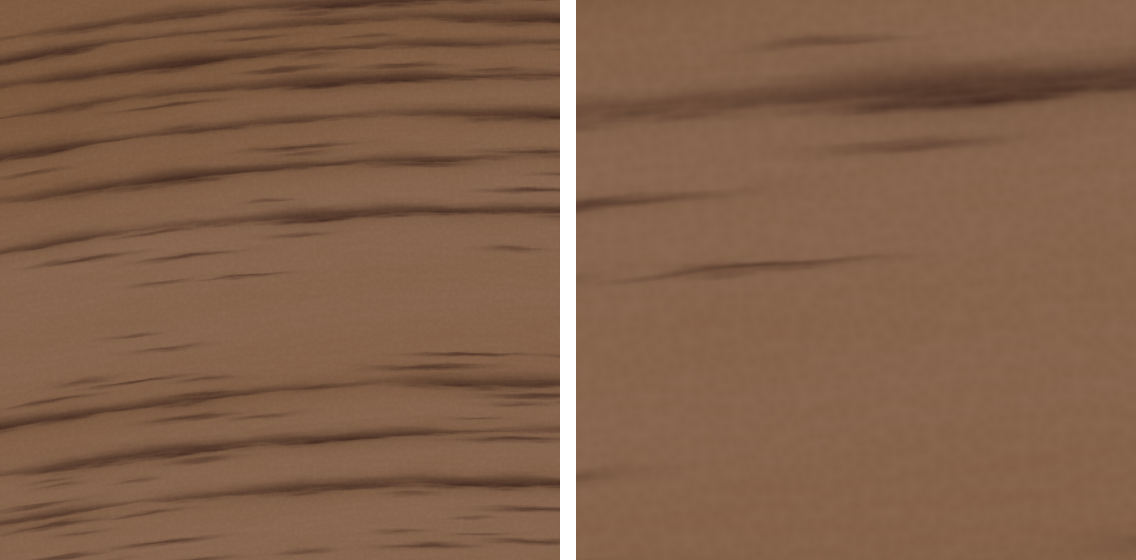
Left, the full canvas; right, a detail of the centre.
Reproduce this texture procedurally as a WebGL 1 fragment shader.

```glsl
precision highp float;
// Brown wood with dark, slightly rising grain veins.
// Long veins follow one bent depth field; cellular noise stretched along it
// frays their edges, and jittered cells scatter short pores between them.
uniform vec2 u_resolution;

vec2 hash2(vec2 p) {
  return fract(sin(vec2(dot(p, vec2(127.1, 311.7)), dot(p, vec2(269.5, 183.3)))) * 4375.85);
}

// Distance to the nearest jittered cell point.
float cellular(vec2 p) {
  vec2 cell = floor(p);
  float nearest = 2.0;
  for (int j = -1; j <= 1; j++) {
    for (int i = -1; i <= 1; i++) {
      vec2 id = cell + vec2(float(i), float(j));
      nearest = min(nearest, length(id + hash2(id) - p));
    }
  }
  return nearest;
}

// Layered sines, roughly -1 to 1.
float waves(float x, float seed) {
  return 0.5 * sin(x * 6.0 + seed * 2.4) + 0.3 * sin(x * 14.3 + seed * 5.1)
       + 0.2 * sin(x * 31.0 + seed * 3.7);
}

// One long vein: sharp below, feathered above; x = core, y = soft halo.
vec2 vein(float x, float depth, float center, float seed, float fray) {
  float offset = depth - center + 0.006 * waves(x * 0.8, seed) + 0.009 * fray;
  float width = 0.0075 + 0.0045 * waves(x, seed + 4.0);
  float side = offset < 0.0 ? 1.3 : 0.75;
  float d = offset / (width * side);
  float strength = 0.72 + 0.4 * waves(x * 0.9, seed + 9.0);
  float halo = offset / 0.02;
  return strength * vec2(exp(-d * d), exp(-halo * halo));
}

// Short pores, crowded near the lower edge and rare in the calm middle.
float pores(float x, float depth, float fray) {
  vec2 p = vec2(x * 5.0, depth * 44.0 + fray * 0.35);
  vec2 cell = floor(p);
  float dark = 0.0;
  for (int j = -1; j <= 1; j++) {
    for (int i = -1; i <= 1; i++) {
      vec2 id = cell + vec2(float(i), float(j));
      vec2 rnd = hash2(id + 31.0);
      vec2 kind = hash2(id + 77.0);
      float t = id.y / 44.0;
      float fromCalm = (t - 0.49) / 0.07;
      float calm = exp(-fromCalm * fromCalm);
      float density = 0.22 + 0.4 * smoothstep(0.84, 0.93, t) - 0.16 * calm;
      vec2 d = (p - id - 0.15 - 0.7 * rnd) / vec2(0.18 + 0.25 * kind.y, 0.12 + 0.1 * rnd.x);
      dark = max(dark, step(kind.x, density) * (0.35 + 0.4 * kind.y) * exp(-dot(d, d)));
    }
  }
  return dark;
}

void main() {
  vec2 uv = gl_FragCoord.xy / u_resolution;
  float x = uv.x;

  // Depth below the top edge, measured across the bent grain.
  float bend = 0.075 * (x - 0.5) + 0.025 * (sin(3.0 * x) - 1.0);
  float depth = 1.0 - uv.y + bend + 0.003 * waves(x * 0.7, 0.0);

  // Fibres: two stretched cellular layers.
  float coarse = cellular(vec2(x * 9.0, depth * 85.0));
  float fine = cellular(vec2(x * 22.0 + 5.0, depth * 170.0));
  float fray = 0.6 * coarse + 0.4 * fine - 0.45;

  // Veins widen their spacing downward, then resume below the calm middle.
  vec2 grain = vec2(0.0);
  for (int i = 0; i < 10; i++) {
    float n = float(i);
    float center = i < 7 ? 0.012 + 0.03 * n + 0.0055 * n * n : 0.70 + 0.088 * (n - 7.0);
    grain = max(grain, vein(x, depth, center, n * 1.7 + 0.6, fray));
  }
  float core = grain.x * (0.85 - 0.7 * fray);
  float dark = clamp(max(core, pores(x, depth, fray)), 0.0, 1.0);

  // Ground: warm at the top left, paler and pinker below, with faint bands.
  float warmth = 0.75 - 0.65 * smoothstep(0.0, 0.55, depth + 0.25 * x);
  warmth += 0.25 * waves(depth * 2.2 + 0.15 * x, 2.0) + 0.3 * fray;
  vec3 color = mix(vec3(0.54, 0.405, 0.315), vec3(0.49, 0.35, 0.24), clamp(warmth + 0.15, 0.0, 1.0));
  color = mix(color, vec3(0.42, 0.30, 0.21), 0.4 * clamp(grain.y, 0.0, 1.0));
  color = mix(color, vec3(0.27, 0.17, 0.13), 0.92 * dark);

  // Faint surface mottling.
  color += 0.018 * (cellular(uv * 130.0) - 0.45);
  gl_FragColor = vec4(color, 1.0);
}
```
